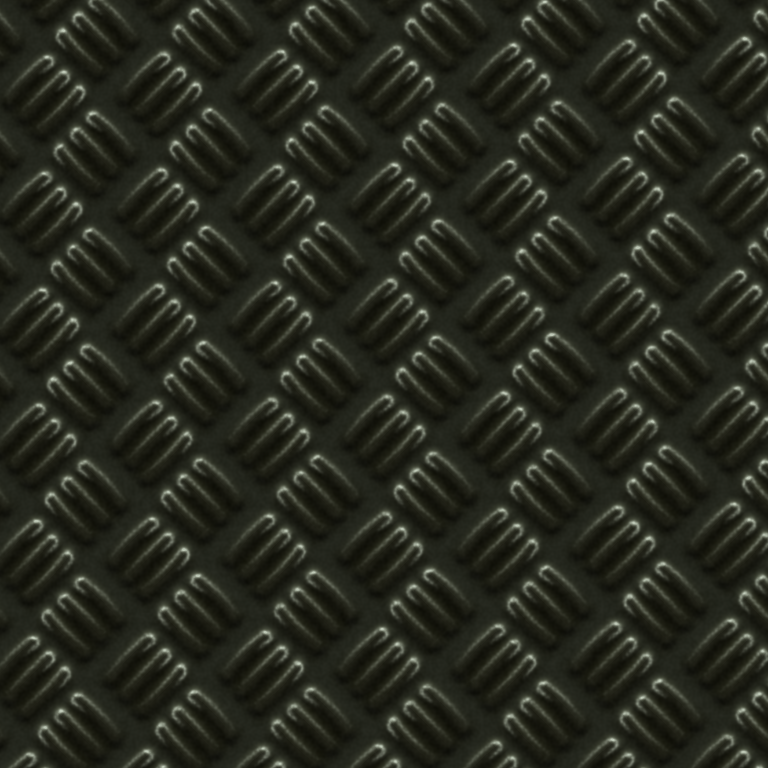
A Shadertoy shader for this texture:

```glsl
// Dark steel tread plate: clusters of three raised bars, leaning alternately
// right and left on a slightly skewed lattice. Each bar is a bowed capsule
// distance, lit from above with a rim glint, a soft glow and a shaded flank.

#define REPEATS 6.61       // lattice cells across the canvas
#define SKEW 0.025         // slant of the lattice
#define ANCHOR vec2(0.5, 0.587)
#define BAR_SPACING 0.213  // between bars, in cells
#define BAR_HALF 0.225     // half length of the bar's spine
#define BAR_BOW 0.30       // outward bend of the outer bars
#define BAR_DROP 0.037     // shift of a cluster across its bars
#define GLINT_RADIUS 0.045 // distance of the glint from the spine
#define GLINT_WIDTH 0.019
#define GRAIN 0.018

const vec3 PLATE = vec3(0.138, 0.148, 0.113);
const vec3 SHADOW = vec3(0.082, 0.083, 0.043);
const vec3 GLOW = vec3(0.29, 0.31, 0.25);
const vec3 GLINT = vec3(0.74, 0.78, 0.71);
const vec2 LIGHT = vec2(0.80, 0.60); // along and across the bars

vec2 hashGradient(vec2 cell) {
    vec3 h = fract(cell.xyx * vec3(0.1031, 0.1030, 0.0973));
    h += dot(h, h.yzx + 33.33);
    float angle = 6.2832 * fract((h.x + h.y) * h.z);
    return vec2(cos(angle), sin(angle));
}

// Gradient noise, roughly -0.7 to 0.7
float noise(vec2 p) {
    vec2 i = floor(p), f = fract(p);
    vec2 u = f * f * f * (f * (f * 6.0 - 15.0) + 10.0);
    vec2 e = vec2(1.0, 0.0);
    float a = dot(hashGradient(i), f);
    float b = dot(hashGradient(i + e), f - e);
    float c = dot(hashGradient(i + e.yx), f - e.yx);
    float d = dot(hashGradient(i + 1.0), f - 1.0);
    return mix(mix(a, b, u.x), mix(c, d, u.x), u.y);
}

float bell(float x, float width) {
    return exp(-x * x / (width * width));
}

// Light on one cluster; p.x runs along the bars, p.y across them.
// Returns glint, glow, crest and shaded flank.
vec4 clusterLight(vec2 p) {
    vec4 light = vec4(0.0);
    float fade = mix(0.10, 1.0, smoothstep(-0.30, 0.24, p.x));
    float head = smoothstep(0.06, 0.27, p.x);
    for (int k = -1; k <= 1; k++) {
        float axis = float(k) * (BAR_SPACING - BAR_BOW * p.x * p.x) - BAR_DROP;
        vec2 v = vec2(p.x - clamp(p.x, -BAR_HALF, BAR_HALF), p.y - axis);
        float d = length(v);
        float facing = dot(v, LIGHT) / max(d, 1e-4);
        float lit = max(facing, 0.0);
        // The rim of the head shines on both sides
        float rim = max(lit * lit, 0.55 * head);
        float glint = rim * bell(d - GLINT_RADIUS, GLINT_WIDTH);
        float glow = max(lit, 0.3 * head) * bell(d - 0.055, 0.042);
        float flank = max(-facing, 0.0) * bell(d - 0.065, 0.04);
        light = max(light, vec4(glint * fade, glow * fade, bell(d, 0.045), flank));
    }
    return light;
}

// Soft shadow around a cluster, lowered away from the light
float clusterShadow(vec2 p) {
    vec2 q = abs(p + vec2(0.03, 0.06)) - vec2(0.22, 0.23);
    float d = length(max(q, 0.0)) + min(max(q.x, q.y), 0.0);
    return 1.0 - smoothstep(-0.06, 0.15, d);
}

void mainImage(out vec4 fragColor, in vec2 fragCoord) {
    vec2 uv = fragCoord / iResolution.y;
    vec2 lattice = mat2(1.0, -SKEW, -SKEW, 1.0) * (uv - ANCHOR) * REPEATS;
    lattice += 0.012 * vec2(noise(uv * 9.0), noise(uv * 9.0 + 40.0));

    // Two interleaved sets of clusters, the second one mirrored
    vec4 light = vec4(0.0);
    float shadow = 0.0;
    for (int k = 0; k < 2; k++) {
        vec2 q = lattice - 0.5 * float(k);
        vec2 p = q - floor(q + 0.5);
        p.x *= 1.0 - 2.0 * float(k);
        p = vec2(p.x + p.y, p.y - p.x) * 0.7071;
        light = max(light, clusterLight(p));
        shadow = max(shadow, clusterShadow(p));
    }

    // Uneven polish breaks up the glints
    float speckle = noise(uv * 210.0);
    float polish = 1.0 + 0.6 * speckle + 0.25 * noise(uv * 17.0);

    vec3 color = mix(PLATE, SHADOW, 0.9 * shadow);
    color += 0.030 * light.z;
    color *= 1.0 - 0.42 * light.w;
    color += GLOW * 0.50 * light.y;
    color = mix(color, GLINT, clamp(0.92 * light.x * polish, 0.0, 1.0));
    color += GRAIN * (speckle + noise(uv * 95.0));
    fragColor = vec4(clamp(color, 0.0, 1.0), 1.0);
}
```
